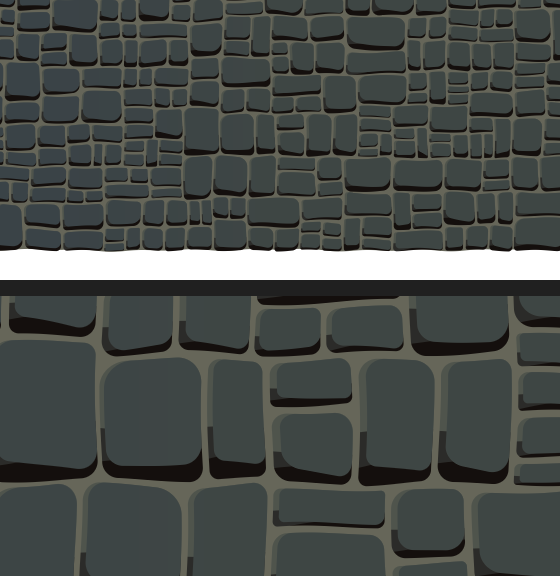
Top: the whole. Bottom: its middle third, enlarged.
A Shadertoy shader for this texture:

```glsl
// Cartoon dry-stone wall above a blank white strip.
// A jittered pinwheel grid gives blocks without long joints; each block is
// split at random into stones, drawn as rim, undercut shadow and flat face.

const vec3 PAPER = vec3(1.0);
const vec3 MORTAR = vec3(0.40, 0.40, 0.35);
const vec3 RIM = vec3(0.31, 0.33, 0.30);
const vec3 SHADE = vec3(0.17, 0.17, 0.16);
const vec3 SHADOW = vec3(0.08, 0.06, 0.05);
const vec3 FACE_COOL = vec3(0.228, 0.262, 0.278);
const vec3 FACE_WARM = vec3(0.245, 0.275, 0.267);

const float WALL_BASE = 0.102;
const vec2 BLOCK = vec2(0.205, 0.165);

float hash(vec2 p) {
    return fract(sin(dot(p, vec2(127.1, 311.7))) * 43758.5453);
}

// Random value in a range, one per seed and channel
float vary(vec2 seed, float channel, float low, float high) {
    return mix(low, high, hash(seed + channel * vec2(0.37, 0.73)));
}

float fill(float d, float px) {
    return clamp(0.5 - d / px, 0.0, 1.0);
}

// Box with radii for top-left, top-right, bottom-left, bottom-right
float roundBox(vec2 p, vec2 halfSize, vec4 radii) {
    vec2 pair = p.y > 0.0 ? radii.xy : radii.zw;
    float r = p.x < 0.0 ? pair.x : pair.y;
    vec2 d = abs(p) - halfSize + r;
    return min(max(d.x, d.y), 0.0) + length(max(d, 0.0)) - r;
}

// Jittered grid vertex; the lowest course stays level
vec2 vertex(vec2 v) {
    vec2 jitter = vec2(vary(v, 1.0, -0.3, 0.3), vary(v, 2.0, -0.3, 0.3));
    if (v.y < 0.5) jitter.y = 0.0;
    return v + jitter;
}

// Pinwheel block: even vertices carry level joints, odd ones upright joints
void blockBounds(vec2 cell, out vec2 lo, out vec2 hi) {
    vec2 a = vertex(cell), b = vertex(cell + vec2(1, 0));
    vec2 c = vertex(cell + vec2(0, 1)), d = vertex(cell + 1.0);
    bool even = mod(cell.x + cell.y, 2.0) < 0.5;
    lo = even ? vec2(c.x, a.y) : vec2(a.x, b.y);
    hi = even ? vec2(b.x, d.y) : vec2(d.x, c.y);
}

// Cut a block into stones, following the part that holds p
void splitBlock(vec2 p, inout vec2 lo, inout vec2 hi, inout vec2 seed) {
    for (int i = 0; i < 6; i++) {
        vec2 size = hi - lo;
        float chance = hash(seed + 0.17);
        if (size.x * size.y < mix(0.006, 0.032, chance * chance)) break;
        int axis = size.x > size.y * vary(seed, 3.0, 0.9, 1.5) ? 0 : 1;
        float cut = mix(lo[axis], hi[axis], vary(seed, 4.0, 0.35, 0.65));
        bool upper = p[axis] > cut;
        if (upper) lo[axis] = cut; else hi[axis] = cut;
        seed += upper ? vec2(7.13, 1.91) : vec2(3.71, 5.37);
    }
}

// Paint one stone, centred at the origin, over the ground colour
vec3 paintStone(vec3 ground, vec2 p, vec2 halfSize, vec2 seed, vec3 face, float px) {
    float small = min(halfSize.x, halfSize.y);
    vec4 radii = small * vec4(vary(seed, 5.0, 0.2, 0.55), vary(seed, 6.0, 0.2, 0.55),
                              vary(seed, 7.0, 0.2, 0.5), vary(seed, 8.0, 0.25, 0.6));
    p.y += p.x * vary(seed, 9.0, -0.05, 0.05);
    float body = roundBox(p, halfSize, radii);

    // Rim darkens downwards into the shadow
    float height = p.y + halfSize.y;
    float lift = min(halfSize.y * vary(seed, 10.0, 0.18, 0.36), 0.018);
    vec3 under = mix(RIM, SHADE, fill(height - halfSize.y * 0.85, px));
    under = mix(under, SHADOW, fill(height - lift * 1.6 - p.x * 0.15, px));

    // Face sits right of the rim, its lower edge tilted
    float rim = min(halfSize.x * 0.2, vary(seed, 11.0, 0.004, 0.010));
    float tilt = vary(seed, 12.0, -0.35, 0.75) * p.x / halfSize.x;
    float lower = clamp(0.5 - 0.5 * p.y / halfSize.y, 0.0, 1.0);
    vec2 inset = 0.5 * vec2(rim, lift);
    vec2 q = p - inset + vec2(0.0, lift * tilt * lower);
    float front = roundBox(q, halfSize - inset, radii * vec4(1.0, 1.0, 1.1, 1.3));

    vec3 color = mix(ground, under, fill(body, px));
    return mix(color, face, fill(max(front, body), px));
}

void mainImage(out vec4 fragColor, in vec2 fragCoord) {
    float px = 1.0 / iResolution.y;
    vec2 uv = fragCoord * px;

    // Gentle wobble for hand-cut edges
    vec2 p = uv - vec2(0.0, WALL_BASE);
    p += 0.0025 * vec2(sin(uv.y * 23.0 + 2.0 * sin(uv.x * 9.0)),
                       sin(uv.x * 31.0 + 2.0 * sin(uv.y * 13.0)));

    float mortarEdge = 0.005 + 0.004 * sin(uv.x * 11.0) * sin(uv.x * 4.3);
    vec3 color = mix(PAPER, MORTAR, fill(mortarEdge - p.y, px));
    vec3 face = mix(FACE_COOL, FACE_WARM, smoothstep(0.0, 0.6, fragCoord.x / iResolution.x));

    // Find the block that holds this point among the neighbours
    vec2 g = p / BLOCK;
    for (int k = 0; k < 9; k++) {
        vec2 cell = floor(g) + vec2(k % 3, k / 3) - 1.0;
        vec2 lo, hi;
        blockBounds(cell, lo, hi);
        if (cell.y < 0.0 || any(lessThan(g, lo)) || any(greaterThanEqual(g, hi))) continue;
        lo *= BLOCK;
        hi *= BLOCK;
        vec2 seed = cell + 17.0;
        splitBlock(p, lo, hi, seed);
        vec2 halfSize = 0.5 * (hi - lo) - vary(seed, 13.0, 0.0025, 0.0055);
        color = paintStone(color, p - 0.5 * (lo + hi), halfSize, seed, face, px);
        break;
    }
    fragColor = vec4(color, 1.0);
}
```
